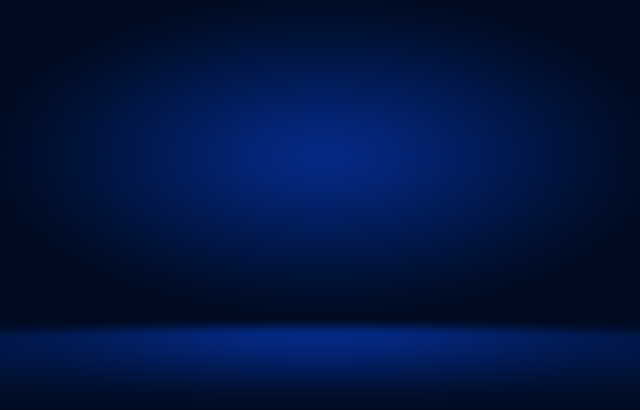
This background is drawn by a WebGL 1 fragment shader. Its source:

```glsl
precision highp float;

uniform vec2 u_resolution;

const vec3 NIGHT = vec3(0.0, 0.043, 0.130);
const vec3 COBALT = vec3(0.016, 0.165, 0.525);

// Elliptical glow: 1 at the center, 0 at the given radii
float ellipseGlow(vec2 p, vec2 center, vec2 radii, float softness) {
    float g = clamp(1.0 - length((p - center) / radii), 0.0, 1.0);
    return mix(g, smoothstep(0.0, 1.0, g), softness);
}

// Height of the gently bowed floor edge
float horizonHeight(float x, float crest, float sag) {
    float d = 2.0 * (x - 0.5);
    return crest - sag * d * d;
}

// Light on the floor: quick rise below the edge, slow fade to the front
float floorGlow(vec2 p, float horizon, float rise) {
    float depth = horizon - p.y;
    float edge = smoothstep(0.0, rise, depth);
    float fade = 1.0 - smoothstep(rise * 0.6, horizon + 0.01, depth);
    float side = abs(p.x - 0.5) * 2.0;
    float spread = mix(1.0, 0.42, smoothstep(0.0, 1.1, side));
    return edge * fade * spread;
}

void main() {
    vec2 uv = gl_FragCoord.xy / u_resolution;

    // Back wall
    float wall = ellipseGlow(uv, vec2(0.507, 0.62), vec2(0.53, 0.395), 0.3);

    // Floor, joined softly to the wall
    float horizon = horizonHeight(uv.x, 0.226, 0.013);
    float ground = floorGlow(uv, horizon, 0.045);
    float onWall = smoothstep(-0.004, 0.004, uv.y - horizon);

    float light = mix(ground, wall, onWall);
    gl_FragColor = vec4(mix(NIGHT, COBALT, light), 1.0);
}
```
